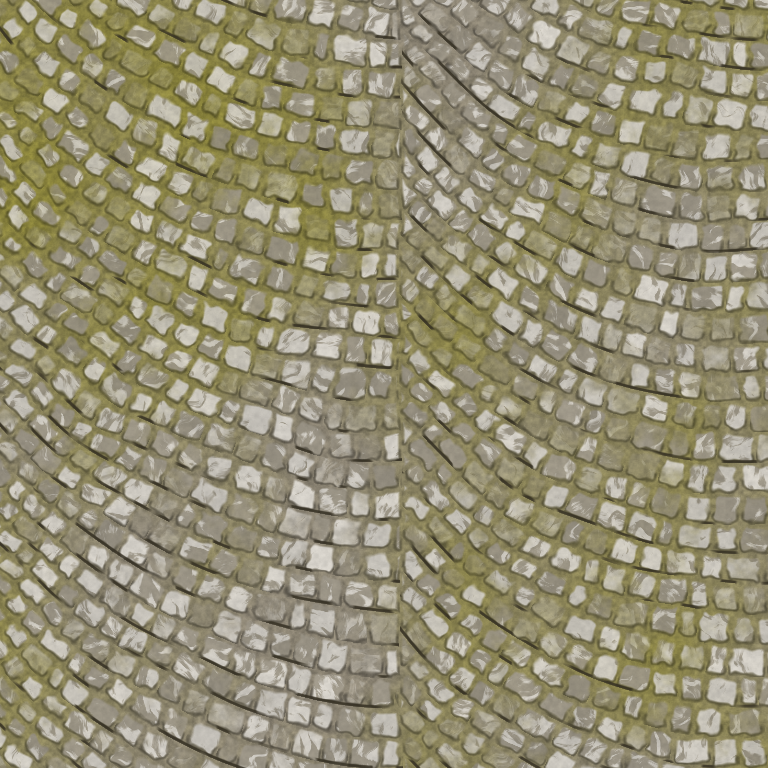
A Shadertoy shader for this texture:

```glsl
// Weathered cobblestones laid in two fields of stacked arcs, with mossy joints.

const float ROW_PITCH = 0.0395;
const float STONE_WIDTH = 0.0375;
const float SEAM_X = 0.522;

const vec3 PALE = vec3(0.81, 0.795, 0.765);
const vec3 GREY = vec3(0.60, 0.575, 0.52);
const vec3 MORTAR = vec3(0.55, 0.52, 0.455);
const vec3 MOSS = vec3(0.54, 0.515, 0.235);
const vec3 CRACK = vec3(0.20, 0.18, 0.13);

struct Stone {
    vec2 id;
    vec2 local;     // x along the arc, y outward (downhill)
    vec2 halfSize;
};

float hash(vec2 p) {
    return fract(sin(dot(p, vec2(127.1, 311.7))) * 43758.5);
}

float noise(vec2 p) {
    vec2 i = floor(p), f = fract(p);
    f = f * f * (3.0 - 2.0 * f);
    return mix(mix(hash(i), hash(i + vec2(1, 0)), f.x),
               mix(hash(i + vec2(0, 1)), hash(i + vec2(1, 1)), f.x), f.y);
}

float fbm(vec2 p) {
    float sum = 0.0, amp = 0.5;
    for (int i = 0; i < 4; i++) {
        sum += amp * noise(p);
        p = p * 2.03 + 17.3;
        amp *= 0.5;
    }
    return sum / 0.9375;
}

vec2 rotate(vec2 p, float a) {
    float c = cos(a), s = sin(a);
    return vec2(c * p.x - s * p.y, s * p.x + c * p.y);
}

float roundBox(vec2 p, vec2 b, float r) {
    vec2 q = abs(p) - b + r;
    return length(max(q, 0.0)) + min(max(q.x, q.y), 0.0) - r;
}

float blob(vec2 p, vec2 centre, vec2 size) {
    vec2 q = (p - centre) / size;
    return exp(-dot(q, q));
}

// Irregular position of the joint to the left of a column
float joint(float col, float row) {
    return col + 0.4 * (hash(vec2(col, row)) - 0.5);
}

// Finds the stone at p within equal arcs stacked above each other
Stone layStone(vec2 p, float centreX, float radius, float field) {
    float dx = p.x - centreX;
    float drop = sqrt(max(radius * radius - dx * dx, 0.01));
    float row = floor((p.y - radius + drop) / ROW_PITCH);
    vec2 q = p - vec2(centreX, (row + 0.5) * ROW_PITCH + radius);
    float key = row + 61.0 * field;
    float along = radius * atan(q.x, -q.y) / STONE_WIDTH + hash(vec2(key, 5.0));
    float col = floor(along);
    if (along < joint(col, key)) col -= 1.0;
    else if (along > joint(col + 1.0, key)) col += 1.0;
    float lo = joint(col, key), hi = joint(col + 1.0, key);
    vec2 local = vec2((along - 0.5 * (lo + hi)) * STONE_WIDTH, length(q) - radius);
    vec2 halfSize = 0.5 * vec2((hi - lo) * STONE_WIDTH, ROW_PITCH * drop / radius);
    return Stone(vec2(col, key), local, halfSize);
}

// Moss cover: thick at upper left, thin over the dry lower middle
float mossCover(vec2 p) {
    float m = 0.46 + 0.65 * blob(p, vec2(0.17, 0.82), vec2(0.33, 0.27))
            + 0.4 * blob(p, vec2(0.0, 0.17), vec2(0.09, 0.2))
            - 0.55 * blob(p, vec2(0.32, 0.25), vec2(0.24, 0.27))
            - 0.4 * blob(p, vec2(0.58, 0.97), vec2(0.16, 0.17))
            - 0.3 * blob(p, vec2(0.03, 0.63), vec2(0.14, 0.08));
    return clamp(m + 1.1 * (fbm(p * 7.0) - 0.5), 0.0, 1.0);
}

// Split stone face: pale facets broken by grey streaks
vec3 stoneFace(vec2 local, vec2 id) {
    vec2 q = rotate(local, 6.28 * hash(id + 3.1)) + 5.0 * hash(id + 8.7);
    q += 0.012 * (noise(q * 70.0) - 0.5);
    float streak = fbm(q * vec2(55.0, 130.0)) + 0.42 * (hash(id + 1.9) - 0.5);
    vec3 face = mix(GREY, PALE, smoothstep(0.39, 0.58, streak));
    return face * (0.94 + 0.1 * hash(id + 6.3));
}

void mainImage(out vec4 fragColor, in vec2 fragCoord) {
    vec2 p = fragCoord / iResolution.xy;
    float soft = max(0.0022, 1.2 / iResolution.y);
    float moss = mossCover(p);

    // Uneven bedding, then one arc field on each side of the seam
    vec2 bent = p + 0.013 * (vec2(noise(p * 9.0), noise(p * 9.0 + 40.0)) - 0.5);
    float seam = p.x - SEAM_X + 0.006 * (noise(vec2(p.y * 25.0, 2.0)) - 0.5);
    Stone stone = layStone(bent, 0.56, 0.76, 0.0);
    if (seam > 0.0) stone = layStone(bent, 0.985, 0.60, 1.0);

    // Worn outline
    vec2 local = rotate(stone.local, 0.3 * (hash(stone.id + 2.2) - 0.5));
    local += 0.006 * (vec2(noise(p * 95.0), noise(p * 95.0 + 30.0)) - 0.5);
    float gap = 0.0028 + 0.0025 * hash(stone.id + 4.4) + 0.0015 * moss;
    float d = roundBox(local, stone.halfSize - gap, 0.004);
    d = max(d, 0.004 - abs(seam));

    // Grainy joints
    float grain = fbm(p * 170.0);
    vec3 color = mix(MORTAR, MOSS, moss) * (0.78 + 0.42 * grain);

    // Stones, some of them partly buried
    float buried = smoothstep(0.5, 0.8, hash(stone.id + 9.1) * 0.55 + 0.5 * fbm(p * 32.0));
    vec3 face = stoneFace(stone.local, stone.id) * (0.93 + 0.14 * grain);
    face = mix(face, color, 0.12 * moss + 0.65 * buried);
    color = mix(color, face, 1.0 - smoothstep(-soft, soft, d));

    // Shadow under the lower edges and open cracks between rows
    float lower = smoothstep(0.0, 0.008, local.y);
    float rim = lower * (1.0 - smoothstep(0.0, 0.0035, abs(d - 0.0015)));
    color *= 1.0 - 0.28 * rim;
    float edge = abs(stone.halfSize.y - stone.local.y - 0.002);
    float open = smoothstep(0.57, 0.72, noise(p * 38.0 + 11.0) - 0.22 * moss + 0.04);
    float crack = open * (1.0 - smoothstep(0.0008, 0.0008 + soft, edge));
    color = mix(color, CRACK, 0.85 * crack);

    fragColor = vec4(color, 1.0);
}
```
